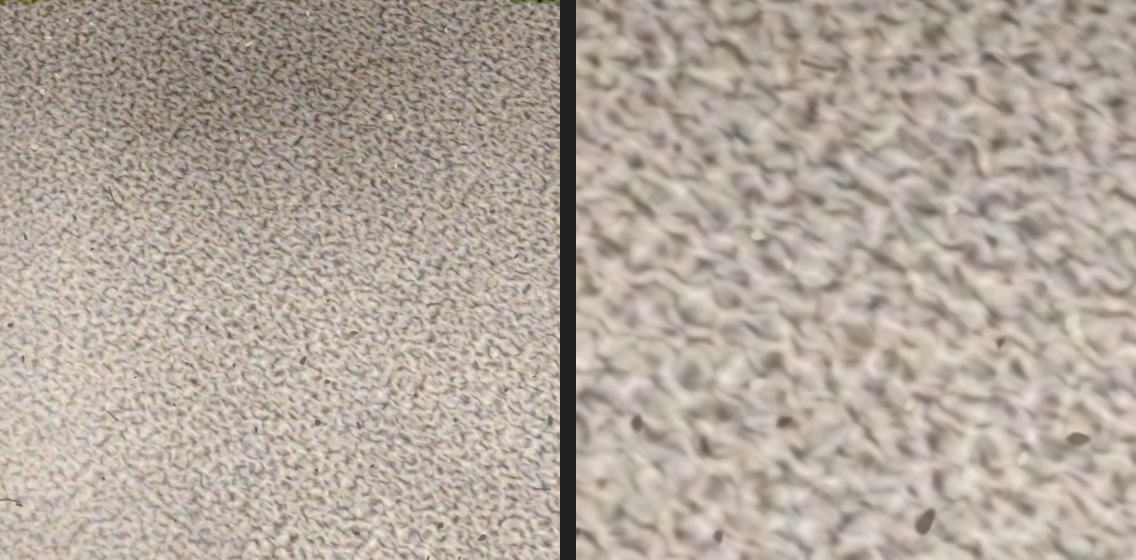
Left, the full canvas; right, a detail of the centre.
This texture is drawn by a WebGL 1 fragment shader. Its source:

```glsl
precision highp float;
// Worn gravel path seen at a slant: gently warped, stretched gradient noise makes
// the grains, broad gradients shade the ground, and jittered cells scatter
// pebbles and twigs. A little grass creeps in along the far edge.
uniform vec2 u_resolution;

#define GRAIN_FREQ 84.0
#define GRAIN_CONTRAST 0.33
#define GRAIN_STRETCH 1.45
#define GRAIN_ANGLE -0.6
#define WARP_AMOUNT 0.006
#define PERSPECTIVE 0.25
#define BASE_LIGHT 0.727
#define FAR_DARKENING 0.16
#define PEBBLE_CELLS 19.0
#define TWIG_CELLS 6.0
#define WARM_OFFSET vec3(0.043, 0.0, -0.041)
#define TINT_AMOUNT 0.055

float hash(vec2 p) {
  vec3 q = fract(vec3(p.xyx) * 0.1031);
  q += dot(q, q.yzx + 33.33);
  return fract((q.x + q.y) * q.z);
}

vec2 hash2(vec2 p) {
  return vec2(hash(p), hash(p + 57.3));
}

vec2 unitVector(float angle) {
  return vec2(cos(angle), sin(angle));
}

float cornerRamp(vec2 cell, vec2 corner, vec2 f) {
  return dot(unitVector(6.2832 * hash(cell + corner)), f - corner);
}

float gradientNoise(vec2 p) {
  vec2 cell = floor(p), f = p - cell;
  vec2 u = f * f * f * (f * (f * 6.0 - 15.0) + 10.0);
  vec2 e = vec2(1.0, 0.0);
  return mix(mix(cornerRamp(cell, e.yy, f), cornerRamp(cell, e.xy, f), u.x),
             mix(cornerRamp(cell, e.yx, f), cornerRamp(cell, e.xx, f), u.x), u.y);
}

vec2 rotate(vec2 p, float angle) {
  vec2 d = unitVector(angle);
  return vec2(dot(p, d), dot(p, vec2(-d.y, d.x)));
}

// Grain height: two octaves, bent by a warp and stretched along one slant.
float grains(vec2 ground) {
  vec2 bend = vec2(gradientNoise(ground * 48.0 + 11.0), gradientNoise(ground * 48.0 + 71.0));
  vec2 q = rotate(ground + WARP_AMOUNT * bend, GRAIN_ANGLE) + 9.0;
  q.x /= GRAIN_STRETCH;
  q *= GRAIN_FREQ;
  float height = 0.85 * gradientNoise(q) + 0.4 * gradientNoise(q * 1.7 + 31.0);
  return height * (height < 0.0 ? 1.35 : 0.75);
}

float softSpot(vec2 p, vec2 center, vec2 falloff) {
  vec2 d = (p - center) * falloff;
  return exp(-dot(d, d));
}

// Broad light: dim far side, a damp patch, and a pale worn strip on the left.
float groundLight(vec2 p) {
  float damp = softSpot(p, vec2(0.42, 0.86), vec2(3.0, 5.0));
  float worn = softSpot(p, vec2(0.1, 0.42), vec2(4.5, 2.6));
  float patches = gradientNoise(p * 4.0 + 3.0) + 0.6 * gradientNoise(p * 11.0 + 8.0);
  return BASE_LIGHT - FAR_DARKENING * smoothstep(0.3, 1.0, p.y)
       - 0.06 * damp + 0.045 * worn + 0.045 * patches;
}

// Sparse rough pebbles with soft rims, some dark and some pale.
vec3 addPebbles(vec3 color, vec2 p, float soft) {
  p += 0.004 * vec2(gradientNoise(p * 90.0 + 15.0), gradientNoise(p * 90.0 + 45.0));
  vec2 home = floor(p * PEBBLE_CELLS);
  for (int j = -1; j <= 1; j++) {
    for (int i = -1; i <= 1; i++) {
      vec2 cell = home + vec2(float(i), float(j)) + 40.0;
      vec2 center = (cell - 40.0 + hash2(cell)) / PEBBLE_CELLS;
      vec2 d = rotate(p - center, 6.2832 * hash(cell + 5.7)) * vec2(0.75, 1.25);
      float radius = mix(0.0025, 0.0065, pow(hash(cell + 13.1), 2.0));
      float cover = 1.0 - smoothstep(-soft, soft, length(d) - radius);
      float present = step(hash(cell + 21.9), 0.3);
      vec3 stone = hash(cell + 33.3) < 0.55 ? vec3(0.37, 0.32, 0.28) : vec3(0.9, 0.87, 0.79);
      color = mix(color, stone, 0.75 * cover * present);
    }
  }
  return color;
}

// A few thin, slightly crooked twigs.
vec3 addTwigs(vec3 color, vec2 p, float soft) {
  p += 0.004 * gradientNoise(p * 35.0 + 90.0);
  vec2 home = floor(p * TWIG_CELLS);
  for (int j = -1; j <= 1; j++) {
    for (int i = -1; i <= 1; i++) {
      vec2 cell = home + vec2(float(i), float(j)) + 80.0;
      vec2 center = (cell - 80.0 + hash2(cell)) / TWIG_CELLS;
      vec2 d = rotate(p - center, GRAIN_ANGLE + 1.6 * (hash(cell + 3.3) - 0.5));
      d.x = max(abs(d.x) - mix(0.007, 0.02, hash(cell + 7.7)), 0.0);
      float cover = 1.0 - smoothstep(-soft, soft, length(d) - 0.0018);
      color = mix(color, vec3(0.40, 0.34, 0.29), 0.7 * cover * step(hash(cell + 17.0), 0.3));
    }
  }
  return color;
}

void main() {
  vec2 p = gl_FragCoord.xy / u_resolution.y;
  float soft = max(0.002, 0.8 / u_resolution.y);
  vec2 ground = (p - vec2(0.5, 0.0)) * (1.0 + PERSPECTIVE * p.y) + 2.0;

  // Stone grain, calmer on the worn left side
  float grain = grains(ground);
  float rough = mix(0.72, 1.1, smoothstep(0.0, 0.5, p.x + 0.5 * p.y - 0.1));
  vec3 color = groundLight(p) + GRAIN_CONTRAST * rough * grain + WARM_OFFSET;

  // Faint pink, ochre and grey-green casts
  float warmth = gradientNoise(ground * 38.0 + 5.0) + 0.5 * gradientNoise(ground * 9.0);
  float blush = gradientNoise(ground * 31.0 + 50.0);
  color += TINT_AMOUNT * (warmth * vec3(0.5, 0.1, -0.6) + blush * vec3(0.3, -0.4, 0.2));
  color = addTwigs(addPebbles(color, p, soft), p, soft);

  // Grass at the far edge, thickest in the corners
  float side = p.x * u_resolution.y / u_resolution.x;
  float edge = mix(1.004, 0.99, smoothstep(0.36, 0.5, abs(side - 0.5)));
  float grass = smoothstep(-0.004, 0.006, p.y + 0.016 * gradientNoise(p * 24.0) - edge);
  vec3 blades = mix(vec3(0.5, 0.44, 0.24), vec3(0.32, 0.36, 0.2), side) + 0.4 * grain;
  gl_FragColor = vec4(clamp(mix(color, blades, grass), 0.0, 1.0), 1.0);
}
```
